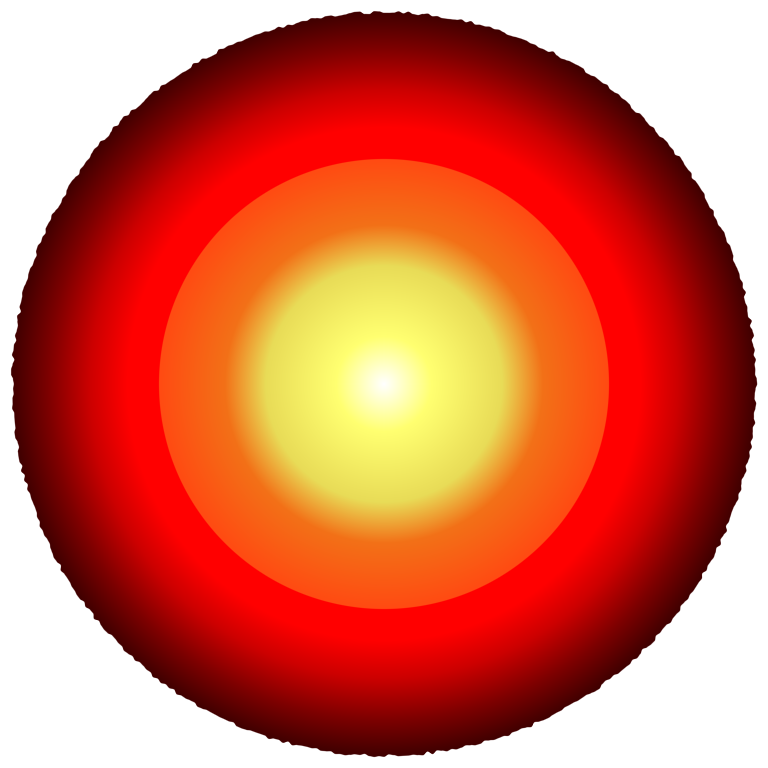
Give the GLSL for this background, as a three.js fragment shader.

```glsl
varying vec2 vUv;

const float TAU = 6.2831853;
const vec2 CENTER = vec2(0.5);
const float DISC_RADIUS = 0.484;
const float CORE_RADIUS = 0.293;
const float EDGE_SOFTNESS = 0.001;

const vec3 WHITE = vec3(1.0);
const vec3 LEMON = vec3(1.0, 1.0, 0.44);
const vec3 STRAW = vec3(0.91, 0.86, 0.34);
const vec3 ORANGE = vec3(0.95, 0.44, 0.09);
const vec3 EMBER = vec3(1.0, 0.29, 0.07);
const vec3 RED = vec3(1.0, 0.0, 0.0);
const vec3 CRIMSON = vec3(0.8, 0.0, 0.0);
const vec3 MAROON = vec3(0.49, 0.0, 0.0);
const vec3 DARK_RIM = vec3(0.25, 0.0, 0.0);

float hash(float n) {
  return fract(sin(n * 12.9898) * 43758.5453);
}

// Value noise that wraps around after the given number of cells
float ringNoise(float turn, float cells) {
  float x = turn * cells;
  float cell = floor(x);
  float blend = smoothstep(0.0, 1.0, x - cell);
  return mix(hash(mod(cell, cells)), hash(mod(cell + 1.0, cells)), blend);
}

// Linear ramp from the color so far to the next gradient stop
vec3 addStop(vec3 color, vec3 next, float start, float end, float radius) {
  return mix(color, next, clamp((radius - start) / (end - start), 0.0, 1.0));
}

vec3 coreColor(float radius) {
  vec3 color = addStop(WHITE, LEMON, 0.0, 0.062, radius);
  color = addStop(color, STRAW, 0.062, 0.154, radius);
  color = addStop(color, ORANGE, 0.154, 0.207, radius);
  return addStop(color, EMBER, 0.207, CORE_RADIUS, radius);
}

vec3 haloColor(float radius) {
  vec3 color = addStop(RED, CRIMSON, 0.334, 0.383, radius);
  color = addStop(color, MAROON, 0.383, 0.437, radius);
  return addStop(color, DARK_RIM, 0.437, DISC_RADIUS, radius);
}

float outsideMask(float radius, float limit, float softness) {
  return smoothstep(limit - softness, limit + softness, radius);
}

void main() {
  vec2 offset = vUv - CENTER;
  float radius = length(offset);

  // Glowing core inside a darkening red halo
  float halo = outsideMask(radius, CORE_RADIUS, EDGE_SOFTNESS);
  vec3 color = mix(coreColor(radius), haloColor(radius), halo);

  // Slightly ragged rim against the white backdrop
  float turn = atan(offset.y, offset.x + 1e-6) / TAU + 0.5;
  float rim = DISC_RADIUS + 0.004 * (ringNoise(turn, 480.0) - 0.5);
  color = mix(color, WHITE, outsideMask(radius, rim, EDGE_SOFTNESS));

  gl_FragColor = vec4(color, 1.0);
}
```
